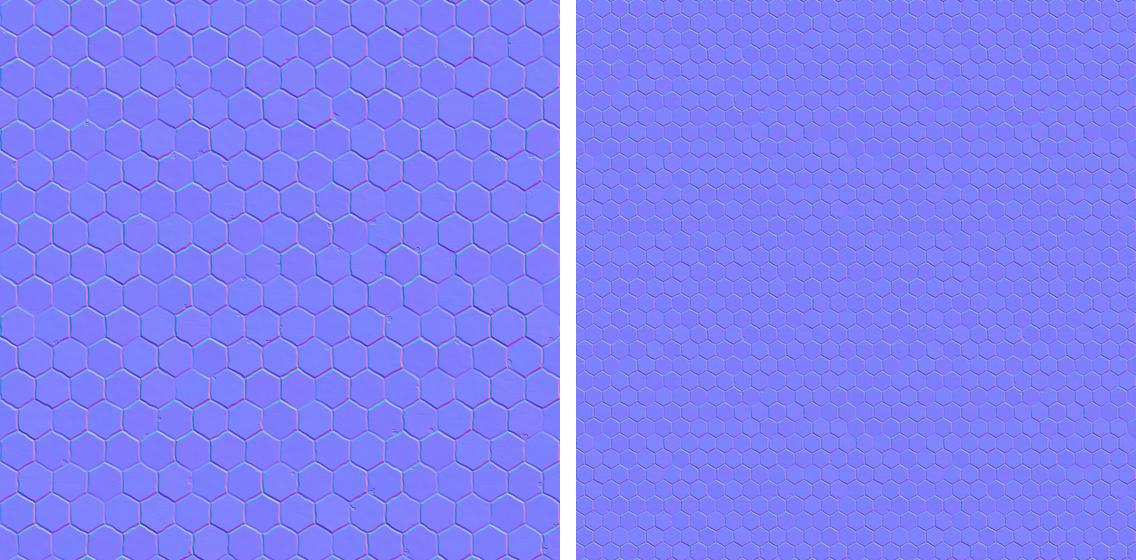
Left: one tile. Right: repeated 2 by 2.
This texture map is drawn by a WebGL 1 fragment shader. Its source:

```glsl
precision highp float;
// Tangent-space normal map of worn hexagonal tiles, 16 across and 18 rows down.
// A height field (bevelled, tilted tiles with chips, scratches and grain) is
// differentiated numerically; every lattice wraps, so the map tiles seamlessly.

uniform vec2 u_resolution;

const vec2 GRID = vec2(16.0, 18.0);       // tiles across, rows up
const float ROW_HEIGHT = 0.8660254;       // row spacing in tile widths
const float BEVEL_WIDTH = 0.056;
const float GROOVE_DEPTH = 0.025;
const float SAMPLE_STEP = 0.0009;         // half width of the slope filter

float hash(vec2 p) {
  vec3 q = fract(p.xyx * 0.1031);
  q += dot(q, q.yzx + 33.33);
  return fract((q.x + q.y) * q.z);
}

vec2 hash2(vec2 p) {
  return vec2(hash(p + 17.0), hash(p + 59.0));
}

// Value noise with a whole number of cells over the canvas
float wrapNoise(vec2 uv, vec2 cells, float seed) {
  vec2 p = uv * cells;
  vec2 i = floor(p);
  vec2 f = p - i;
  f = f * f * f * (f * (f * 6.0 - 15.0) + 10.0);
  vec2 lo = mod(i, cells) + seed;
  vec2 hi = mod(i + 1.0, cells) + seed;
  return mix(mix(hash(lo), hash(vec2(hi.x, lo.y)), f.x),
             mix(hash(vec2(lo.x, hi.y)), hash(hi), f.x), f.y);
}

float grain(vec2 uv) {
  float sum = 0.0;
  float weight = 0.5;
  vec2 cells = vec2(56.0, 64.0);
  for (int octave = 0; octave < 3; octave++) {
    sum += weight * (wrapNoise(uv, cells, 7.0) - 0.5);
    cells *= 2.0;
    weight *= 0.45;
  }
  return sum;
}

// Thin curved lines that show only in patches
float scratches(vec2 uv) {
  float ridge = abs(wrapNoise(uv, vec2(47.0, 71.0), 31.0) - 0.5);
  float patches = smoothstep(0.5, 0.75, wrapNoise(uv, vec2(23.0), 83.0));
  return patches * (1.0 - smoothstep(0.0, 0.07, ridge));
}

// Offset from the nearest tile centre (xy) and the wrapped tile id (zw)
vec4 hexCell(vec2 uv) {
  vec2 q = uv * GRID - vec2(0.0, 0.5);
  vec2 period = vec2(1.0, 2.0);
  vec2 scale = vec2(1.0, ROW_HEIGHT);
  vec2 a = mod(q + 0.5 * period, period) - 0.5 * period;
  vec2 b = mod(q, period) - 0.5 * period;
  vec2 local = length(a * scale) < length(b * scale) ? a : b;
  vec2 id = mod(floor((q - local) * 2.0 + 0.5), GRID * 2.0);
  return vec4(local * scale, id);
}

float hexEdgeDistance(vec2 p) {
  p = abs(p);
  return 0.5 - max(p.x, dot(p, vec2(0.5, ROW_HEIGHT)));
}

// Broken spot near the rim of some tiles
float chip(vec2 local, vec2 id, float roughness) {
  float present = step(0.8, hash(id + 101.0));
  float angle = 6.2831853 * hash(id + 137.0);
  vec2 centre = 0.46 * vec2(cos(angle), sin(angle));
  float radius = mix(0.04, 0.095, hash(id + 173.0));
  float d = length(local - centre) + 0.09 * (roughness - 0.5);
  return present * (1.0 - smoothstep(radius - 0.035, radius, d));
}

float tileHeight(vec2 uv) {
  // Slightly uneven rims
  vec2 wobble = vec2(wrapNoise(uv, vec2(90.0), 11.0),
                     wrapNoise(uv, vec2(90.0), 43.0)) - 0.5;
  vec4 cell = hexCell(uv + 0.0022 * wobble);
  vec2 local = cell.xy;
  vec2 id = cell.zw;

  // Each tile has its own lift and tilt
  vec2 tilt = (hash2(id) - 0.5) * 0.075;
  float lift = (hash(id + 211.0) - 0.5) * 0.012;
  float top = GROOVE_DEPTH + lift + dot(tilt, local);

  // Surface wear
  float roughness = wrapNoise(uv, vec2(270.0), 61.0);
  top += 0.0065 * grain(uv) - 0.0013 * scratches(uv);
  top -= 0.02 * chip(local, id, roughness) * (0.6 + 0.6 * roughness);

  return top * smoothstep(0.0, BEVEL_WIDTH, hexEdgeDistance(local));
}

void main() {
  vec2 uv = gl_FragCoord.xy / u_resolution;
  vec2 dx = vec2(SAMPLE_STEP, 0.0);
  vec2 dy = dx.yx;
  vec2 slope = vec2(tileHeight(uv + dx) - tileHeight(uv - dx),
                    tileHeight(uv + dy) - tileHeight(uv - dy));
  slope /= 2.0 * SAMPLE_STEP * GRID * vec2(1.0, ROW_HEIGHT);

  // Encode the normal, with blue dimmed on steep faces
  vec2 n = normalize(vec3(-slope, 1.0)).xy;
  gl_FragColor = vec4(0.5 + 0.5 * n, 0.99 - 0.5 * dot(n, n), 1.0);
}
```
